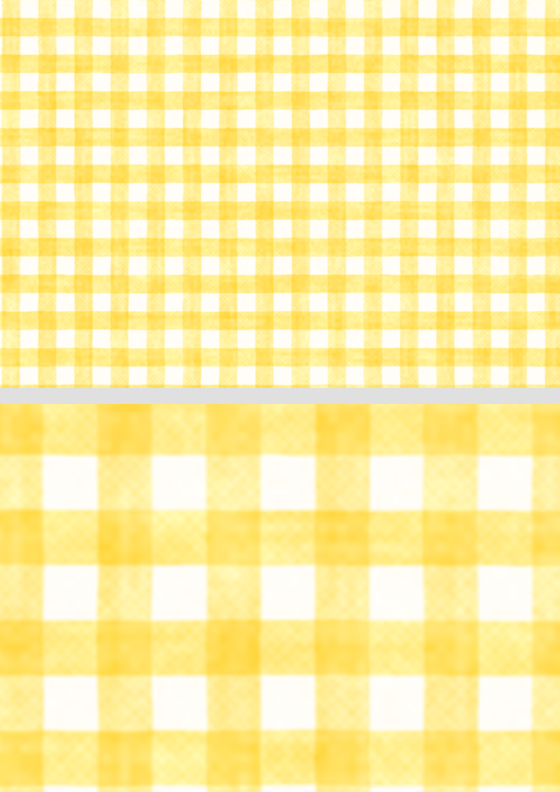
Top: the whole. Bottom: its middle third, enlarged.
Write a Shadertoy shader that draws this pattern.

```glsl
float hash(vec2 p) {
    p = fract(p * vec2(0.1031, 0.1137));
    p += dot(p, p.yx + 33.33);
    return fract((p.x + p.y) * p.x * 7.31);
}

float noise(vec2 p) {
    vec2 i = floor(p), f = fract(p);
    f = f * f * (3.0 - 2.0 * f);
    return mix(mix(hash(i), hash(i + vec2(1, 0)), f.x),
               mix(hash(i + vec2(0, 1)), hash(i + vec2(1, 1)), f.x), f.y);
}

// Soft-edged dyed band, half a repeat wide, centred on whole numbers
float band(float x, float soft) {
    float d = abs(fract(x + 0.5) - 0.5);
    return 1.0 - smoothstep(0.25 - soft, 0.25 + soft, d);
}

void mainImage(out vec4 fragColor, in vec2 fragCoord) {
    vec2 repeats = vec2(15.47, 10.58);
    vec2 cell = fragCoord / iResolution.xy * repeats - vec2(0.306, 0.838);
    vec2 soft = max(vec2(0.03), 0.75 * repeats / iResolution.xy);

    // Slightly uneven band edges
    vec2 wobble = vec2(noise(cell.yx * vec2(3.0, 1.0) + 20.0),
                       noise(cell * vec2(3.0, 1.0) + 70.0)) - 0.5;
    vec2 p = cell + 0.02 * wobble;
    float warp = band(p.x, soft.x);
    float weft = band(p.y, soft.y);

    // Gingham: white ground, single bands, and full dye where they cross
    vec3 ground = vec3(1.0, 0.992, 0.968);
    vec3 warpDye = vec3(1.0, 0.943, 0.625);
    vec3 weftDye = vec3(1.0, 0.938, 0.565);
    vec3 crossDye = vec3(1.0, 0.882, 0.385);
    vec3 color = mix(mix(ground, warpDye, warp),
                     mix(weftDye, crossDye, warp), weft);

    // Long thread streaks, each running along its own band
    float warpStreak = noise(cell * vec2(10.0, 0.8) + 100.0) - 0.5;
    float weftStreak = noise(cell * vec2(0.8, 10.0) + 200.0) - 0.5;
    float streak = warp * warpStreak + weft * weftStreak;

    // Blotchy dye and a fine diagonal weave
    float blotch = noise(cell * 1.7 + 300.0) - 0.5;
    float grain = noise(cell * 12.0 + 400.0) - 0.5;
    float weave = sin(6.2832 * 8.0 * cell.x) * sin(6.2832 * 8.0 * cell.y);
    float dye = max(warp, weft);
    float singleBand = dye - warp * weft;

    color += streak * vec3(0.0, 0.035, 0.14);
    color += dye * blotch * vec3(0.0, 0.035, 0.09);
    color += (0.02 + 0.08 * dye) * grain * vec3(0.0, 0.35, 1.0);
    color += singleBand * weave * vec3(0.0, 0.007, 0.03);
    fragColor = vec4(clamp(color, 0.0, 1.0), 1.0);
}
```
